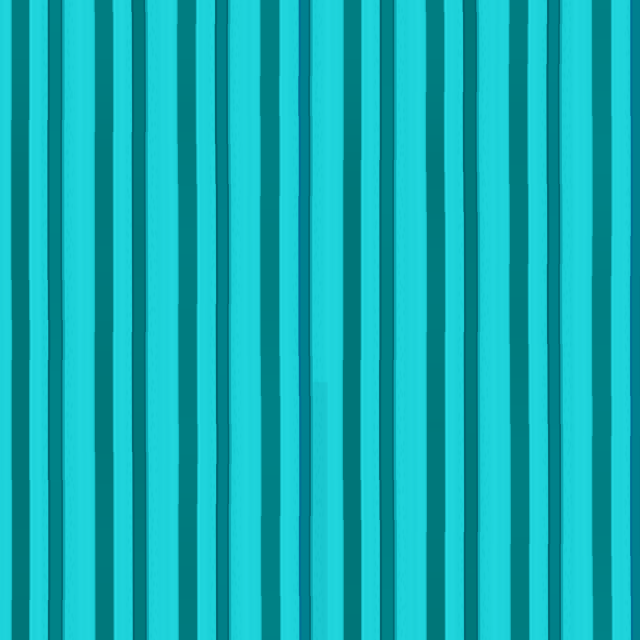
Give the GLSL for this pattern, as a WebGL 2 fragment shader.

```glsl
#version 300 es
precision highp float;
#define REPEATS 7.72
#define START 0.0182
#define GROUP 4.0
#define SOFTNESS 0.0008
#define DRIFT 0.0026
#define WEAR 0.016
#define LIGHT vec3(0.12, 0.83, 0.86)
#define DEEP vec3(0.00, 0.46, 0.47)
#define TEAL vec3(0.00, 0.51, 0.53)
#define BLUE vec3(0.00, 0.50, 0.56)
#define BEVEL vec3(0.04, 0.67, 0.71)
#define SHADE vec3(0.00, 0.40, 0.44)

uniform vec2 u_resolution;
out vec4 fragColor;

const float TAU = 6.28319;

float hash(vec2 p) {
  p = fract(p * vec2(0.1031, 0.1137));
  p += dot(p, p.yx + 33.33);
  return fract((p.x + p.y) * p.x * 37.0);
}

// Distance to the nearest scattered cell point
float cellular(vec2 p) {
  vec2 cell = floor(p);
  float nearest = 1.0;
  for (int j = -1; j <= 1; j++) {
    for (int i = -1; i <= 1; i++) {
      vec2 c = cell + vec2(i, j);
      vec2 point = c + vec2(hash(c + 50.0), hash(c + 91.0));
      nearest = min(nearest, distance(p, point));
    }
  }
  return nearest;
}

// Soft-edged strip covering a..b
float strip(float x, float a, float b, float w) {
  return smoothstep(a - w, a + w, x) * (1.0 - smoothstep(b - w, b + w, x));
}

// Layered sines along the height, different for each rib
float layers(float y, float seed) {
  return 0.6 * sin(y * 7.0 + seed * 2.1) + 0.4 * sin(y * 17.0 + seed * 4.7);
}

void main() {
  vec2 uv = gl_FragCoord.xy / u_resolution;
  float x = (uv.x - START) * REPEATS;

  // Ribs lean slightly and shift in small vertical steps
  float rib = floor(x + 0.2);
  float k = mod(rib, GROUP);
  float lean = DRIFT * (1.0 - uv.y) * (0.5 - 0.5 * cos(TAU * x / GROUP));
  float jog = 0.0006 * floor(1.5 * layers(floor(uv.y * 16.0 + k * 0.3) / 16.0, rib) + 0.5);
  x -= (lean + jog) * REPEATS;
  float q = x - rib;
  float w = REPEATS * max(0.75 / u_resolution.x, SOFTNESS);

  // Strip borders vary through each group of ribs
  float wideEnd = 0.211 + 0.006 * k;
  float slimStart = 0.435 + 0.009 * k;
  float slimEnd = 0.612 - 0.008 * step(2.5, k);
  float last = step(2.5, k);

  // Lit faces with faint streaks and worn flecks
  vec3 color = LIGHT;
  color += 0.005 * (sin(x * 63.0) + sin(x * 23.0 + 2.0 * uv.y));
  float fleck = 1.0 - smoothstep(0.1, 0.4, cellular(uv * vec2(180.0, 60.0)));
  float worn = strip(q, 0.64, 0.75, 0.03) + strip(q, slimStart - 0.07, slimStart, 0.02);
  color -= WEAR * worn * (0.5 + fleck);
  float patchMask = strip(uv.x, 0.486, 0.512, 0.001) * (1.0 - smoothstep(0.401, 0.405, uv.y));
  color -= vec3(0.01, 0.04, 0.035) * patchMask;

  // Bevels beside the lit faces
  color = mix(color, BEVEL, strip(q, slimEnd, slimEnd + 0.027, w));
  color = mix(color, BEVEL, 0.5 * strip(q, -0.014, 0.0, w));
  color = mix(color, BEVEL, 0.7 * strip(q, wideEnd, wideEnd + 0.012, w));
  color += 0.025 * strip(q, wideEnd + 0.014, wideEnd + 0.035, w);

  // Wide recess, its tone shifting along the height
  float tone = clamp(0.3 * k - 0.1 + 0.18 * layers(uv.y, rib), 0.0, 1.0);
  tone = max(tone, 0.6 * smoothstep(0.66, 0.95, uv.y));
  color = mix(color, mix(DEEP, TEAL, tone), strip(q, 0.0, wideEnd, w));

  // Slim recess with a dark line along each side
  float slimTone = clamp(0.55 + 0.35 * cos(TAU * k / 2.0) + 0.15 * layers(uv.y, rib + 3.0), 0.0, 1.0);
  vec3 slim = mix(mix(DEEP, TEAL, slimTone), BLUE, max(last, 0.35 * step(1.5, k)));
  vec3 leftLine = mix(SHADE, vec3(0.0, 0.44, 0.60), 0.85 * last);
  slim = mix(slim, leftLine, strip(q, slimStart - 0.1, slimStart + 0.026, w));
  slim = mix(slim, SHADE, 0.9 * strip(q, slimEnd - 0.022, slimEnd + 0.1, w));
  color = mix(color, slim, strip(q, slimStart, slimEnd, w));

  fragColor = vec4(clamp(color, 0.0, 1.0), 1.0);
}
```
